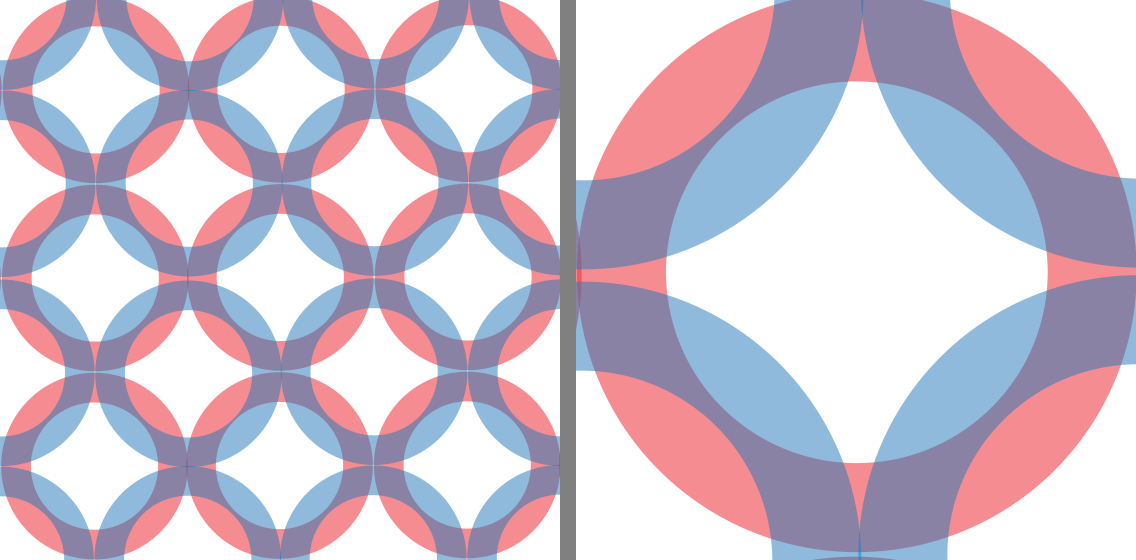
Left: the whole. Right: its middle third, enlarged.
This pattern is drawn by a Shadertoy shader. Its source:

```glsl
// Interlocking translucent rings: a red grid under a blue grid offset by half a cell.

// +1 for even cells, -1 for odd cells
float alternate(float n) { return 1.0 - 2.0 * mod(n, 2.0); }

// Slightly skewed lattice, three cells across and down
vec2 latticePoint(vec2 cell) {
    return vec2(0.1689, 0.1595) + cell * vec2(0.3328, 0.3359)
         - vec2(0.0014, 0.0010) * (cell.yx - 1.0);
}

// Small misregistration that opens gaps and makes slivers of overlap
vec2 redDrift(vec2 cell) {
    return vec2(0.0012 * alternate(cell.x), 0.0);
}

vec2 blueDrift(vec2 cell) {
    float column = alternate(cell.x);
    return vec2(0.0013 - 0.0007 * column,
                alternate(cell.y) * (0.0016 - 0.0007 * column) + 0.0007 * (1.0 - column));
}

// Antialiased coverage of an annulus
float ringCoverage(vec2 p, vec2 center) {
    float d = abs(length(p - center) - 0.1401) - 0.0265;
    return clamp(0.5 - d * iResolution.y, 0.0, 1.0);
}

void mainImage(out vec4 fragColor, in vec2 fragCoord) {
    // Canvas units, measured downward from the top edge
    vec2 p = vec2(fragCoord.x, iResolution.y - fragCoord.y) / iResolution.y;
    vec3 color = vec3(1.0);

    // Red layer
    for (int row = 0; row < 4; row++) {
        for (int col = -1; col < 4; col++) {
            vec2 cell = vec2(col, row);
            float ring = ringCoverage(p, latticePoint(cell) + redDrift(cell));
            color = mix(color, vec3(0.93, 0.21, 0.245), 0.57 * ring);
        }
    }

    // Blue layer, centred on the red cell corners
    for (int row = 0; row < 4; row++) {
        for (int col = 0; col < 4; col++) {
            vec2 cell = vec2(col, row);
            float ring = ringCoverage(p, latticePoint(cell - 0.5) + blueDrift(cell));
            color = mix(color, vec3(0.137, 0.47, 0.725), 0.51 * ring);
        }
    }

    fragColor = vec4(color, 1.0);
}
```
